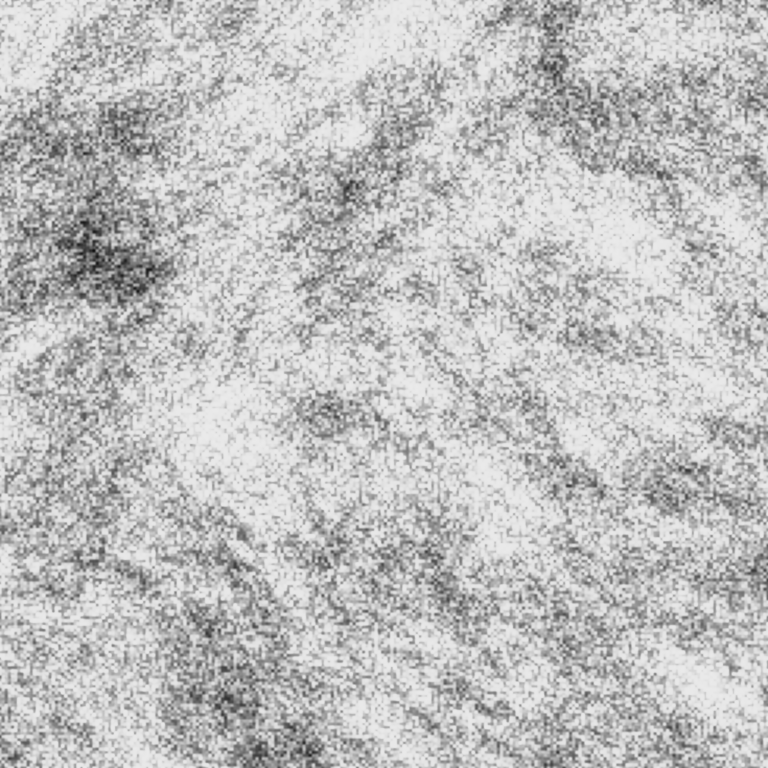
Write a three.js fragment shader that draws this texture.

```glsl
// Draws a grainy grey mineral surface with drifting dark smudges and diagonal streaks.
varying vec2 vUv;

const float WHITE_LEVEL = 0.925;
const float MEAN_DARKNESS = 0.135;
const float DARKNESS_SPREAD = 0.187;
const float SOFT_KNEE = 0.016;
const float NOISE_DEVIATION = 0.214;
const float GRAIN_CELLS = 245.0;

float hash(vec2 cell) {
  vec3 p = fract(cell.xyx * vec3(0.1031, 0.1030, 0.0973));
  p += dot(p, p.yzx + 33.33);
  return fract((p.x + p.y) * p.z);
}

// Smooth value noise with zero mean and roughly unit deviation.
float unitNoise(vec2 p) {
  vec2 cell = floor(p);
  vec2 f = fract(p);
  vec2 w = f * f * (3.0 - 2.0 * f);
  float low = mix(hash(cell), hash(cell + vec2(1.0, 0.0)), w.x);
  float high = mix(hash(cell + vec2(0.0, 1.0)), hash(cell + vec2(1.0)), w.x);
  return (mix(low, high, w.y) - 0.5) / NOISE_DEVIATION;
}

vec2 rotate(vec2 p, float angle) {
  float c = cos(angle);
  float s = sin(angle);
  return vec2(c * p.x + s * p.y, c * p.y - s * p.x);
}

// Fractal smudges stretched along one direction, with unit deviation.
float streakedCloud(vec2 p, float angle, float seed) {
  float sum = 0.0;
  float power = 0.0;
  float amplitude = 1.0;
  float frequency = 5.0;
  vec2 along = rotate(p, angle) * vec2(0.72, 1.3);
  for (int i = 0; i < 6; i++) {
    vec2 offset = vec2(37.3, 61.7) * (float(i) + seed);
    sum += amplitude * unitNoise(along * frequency + offset);
    power += amplitude * amplitude;
    amplitude *= 0.86;
    frequency *= 2.03;
  }
  return sum / sqrt(power);
}

// Limits darkness smoothly at zero, so that pale areas keep low contrast.
float softPositive(float x, float knee) {
  return 0.5 * (x + sqrt(x * x + knee));
}

void main() {
  // Gentle warp bends the streaks.
  vec2 bend = vec2(unitNoise(vUv * 4.0 + 11.0), unitNoise(vUv * 4.0 + 47.0));
  vec2 p = vUv + 0.012 * bend;

  // Streaks rise in the upper left and fall across the rest.
  float fall = smoothstep(-0.35, 0.05, vUv.x - vUv.y);
  vec2 blend = normalize(vec2(1.0 - fall, fall));
  float rising = streakedCloud(p, 0.65, 3.0);
  float falling = streakedCloud(p, -0.6, 19.0);
  float cloud = dot(blend, vec2(rising, falling));

  // Fine grain over the smudges.
  float grain = unitNoise(vUv * GRAIN_CELLS + 90.0);
  float variation = 0.73 * cloud + 0.68 * grain;

  float darkness = softPositive(MEAN_DARKNESS + DARKNESS_SPREAD * variation, SOFT_KNEE);
  float tone = clamp(WHITE_LEVEL - darkness, 0.06, 1.0);
  gl_FragColor = vec4(vec3(tone), 1.0);
}
```
